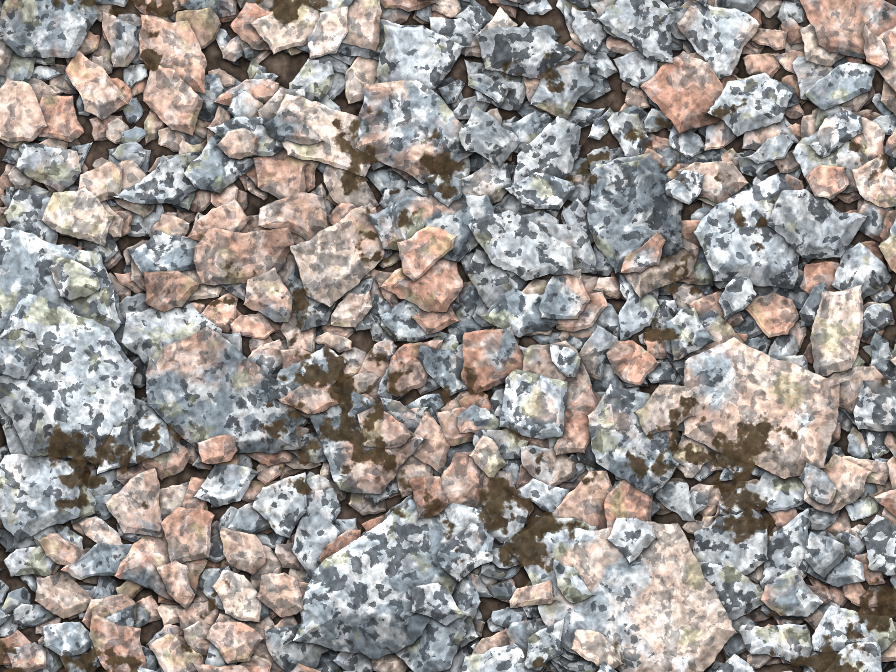
A Shadertoy shader for this texture:

```glsl
// Scree of broken, lichen-covered stones in blue-grey and pinkish tan.
// Layers of jittered grids scatter convex polygons, painted back to front
// with contact shadows, bevelled faces and noise-based mineral colour.

float hash(vec2 p) {
    vec3 v = fract(p.xyx * 0.1031);
    v += dot(v, v.yzx + 33.33);
    return fract((v.x + v.y) * v.z);
}

float noise(vec2 p) {
    vec2 i = floor(p), f = fract(p);
    f = f * f * (3.0 - 2.0 * f);
    return mix(mix(hash(i), hash(i + vec2(1, 0)), f.x),
               mix(hash(i + vec2(0, 1)), hash(i + 1.0), f.x), f.y);
}

float fbm(vec2 p) {
    float sum = 0.0, amp = 0.53;
    for (int i = 0; i < 4; i++) {
        sum += amp * noise(p);
        p = mat2(1.6, 1.2, -1.2, 1.6) * p + 5.7;
        amp *= 0.5;
    }
    return sum;
}

// Convex polygon of about unit radius: xy = normal of nearest edge, z = distance
vec3 polygon(vec2 q, vec2 id) {
    vec3 best = vec3(0, 1, -9);
    for (int k = 0; k < 6; k++) {
        float fk = float(k);
        float a = (fk + 0.8 * hash(id + fk * 3.7)) * 1.0472;
        vec2 n = vec2(cos(a), sin(a));
        float d = dot(q, n) - mix(0.65, 1.0, hash(id + fk * 5.3 + 40.0));
        if (d > best.z) best = vec3(n, d);
    }
    return best;
}

// Mineral colour with pale crust, black lichen and fine grain
vec3 rockColor(vec2 p, vec2 id, float warmth) {
    vec2 q = p + 7.0 * vec2(hash(id + 61.0), hash(id + 67.0));
    float broad = fbm(q * 15.0) - 0.5;
    float tone = clamp(hash(id + 71.0) + broad * 1.6, 0.0, 1.0);
    vec3 grey = mix(vec3(0.50, 0.54, 0.57), vec3(0.73, 0.75, 0.77), tone);
    vec3 pinkTan = mix(vec3(0.74, 0.58, 0.51), vec3(0.81, 0.74, 0.69), tone);
    float isWarm = smoothstep(0.42, 0.58, warmth + broad * 0.8);
    vec3 col = mix(grey, pinkTan, isWarm);

    float crust = smoothstep(0.49, 0.61, fbm(q * 50.0 + 3.0));
    col = mix(col, vec3(0.83, 0.84, 0.845), crust * mix(0.75, 0.35, isWarm));
    float lichen = smoothstep(0.54, 0.63, fbm(q * 80.0 + 19.0) + broad * 0.35);
    col = mix(col, vec3(0.27, 0.29, 0.31), lichen * mix(0.8, 0.4, isWarm));
    float yellow = smoothstep(0.64, 0.74, fbm(q * 24.0 + 31.0));
    col = mix(col, vec3(0.64, 0.63, 0.47), yellow * 0.4);
    return col * (0.64 + 0.82 * fbm(q * 135.0));
}

// Paints one stone and its shadow over the colour below
vec3 paintStone(vec3 below, vec2 p, vec2 cellId, vec2 id, float cell) {
    vec2 jitter = vec2(hash(id + 11.0), hash(id + 13.0));
    vec2 center = (cellId + mix(vec2(0.2), vec2(0.8), jitter)) * cell;
    float radius = cell * mix(0.46, 0.72, hash(id + 17.0));
    float aspect = mix(0.46, 0.88, hash(id + 19.0));
    float turn = (hash(id + 23.0) - 0.5) * 2.5;
    mat2 spin = mat2(cos(turn), -sin(turn), sin(turn), cos(turn));
    vec2 q = spin * (p - center) / (radius * vec2(1.0, aspect));
    if (dot(q, q) > 3.5) return below;

    vec3 edge = polygon(q, id);
    vec2 normal = normalize(edge.xy / vec2(1.0, aspect)) * spin;
    float dist = edge.z * radius * (0.5 + 0.5 * aspect);

    // Contact shadow, deeper on the lower side
    float shadow = exp(-max(dist, 0.0) / (0.003 + 0.035 * radius));
    below *= 1.0 - shadow * (0.52 - 0.3 * normal.y);
    float cover = 1.0 - smoothstep(-0.6, 0.8, dist * iResolution.y);
    if (cover <= 0.0) return below;

    // Bevelled sides and one ridge across the top
    float bevel = 0.1 + 0.4 * max(-normal.y, 0.0) * hash(id + 29.0);
    float side = 1.0 - smoothstep(bevel * 0.75, bevel, -edge.z);
    float light = 1.13 + side * (0.28 * dot(normal, vec2(-0.4, 0.9)) - 0.1);
    float a = 6.2832 * hash(id + 31.0);
    float ridge = dot(q, vec2(cos(a), sin(a))) - 0.5 * hash(id + 37.0);
    light *= 1.0 + 0.36 * (hash(id + 41.0) - 0.6) * smoothstep(-0.03, 0.05, ridge);
    light *= mix(0.9, 1.08, hash(id + 43.0));

    // Small stones and some regions are warmer
    float warmth = hash(id + 47.0) + 0.8 * (noise(center * 2.6 + 4.0) - 0.5)
                 - 0.06 - 1.2 * max(cell - 0.1, 0.0);
    return mix(below, rockColor(p, id, warmth) * light, cover);
}

void mainImage(out vec4 fragColor, in vec2 fragCoord) {
    vec2 uv = fragCoord / iResolution.y;
    vec2 rough = vec2(fbm(uv * 28.0), fbm(uv * 28.0 + 50.0)) - 0.5;
    vec2 p = uv + 0.016 * rough;

    // Dark soil
    vec3 col = mix(vec3(0.20, 0.17, 0.15), vec3(0.60, 0.52, 0.46), fbm(uv * 90.0));

    // Filler first, then larger stones, then a few loose chips
    float cells[7] = float[7](0.06, 0.046, 0.07, 0.1, 0.145, 0.25, 0.075);
    float share[7] = float[7](1.0, 0.9, 0.85, 0.65, 0.45, 0.34, 0.2);
    for (int layer = 0; layer < 7; layer++) {
        vec2 home = floor(p / cells[layer]);
        for (int j = 1; j >= -1; j--)
            for (int i = -1; i <= 1; i++) {
                vec2 cellId = home + vec2(i, j);
                vec2 id = cellId + 131.0 * float(layer + 1);
                if (hash(id + 7.0) < share[layer])
                    col = paintStone(col, p, cellId, id, cells[layer]);
            }
    }

    // Brown moss in a few small patches
    float moss = smoothstep(0.68, 0.76, fbm(uv * 9.0 + 12.0) + 0.5 * (fbm(uv * 60.0) - 0.5));
    vec3 mossColor = mix(vec3(0.15, 0.12, 0.08), vec3(0.42, 0.34, 0.24), fbm(uv * 110.0));
    col = mix(col, mossColor, 0.85 * moss);
    fragColor = vec4(clamp(col, 0.0, 1.0), 1.0);
}
```
